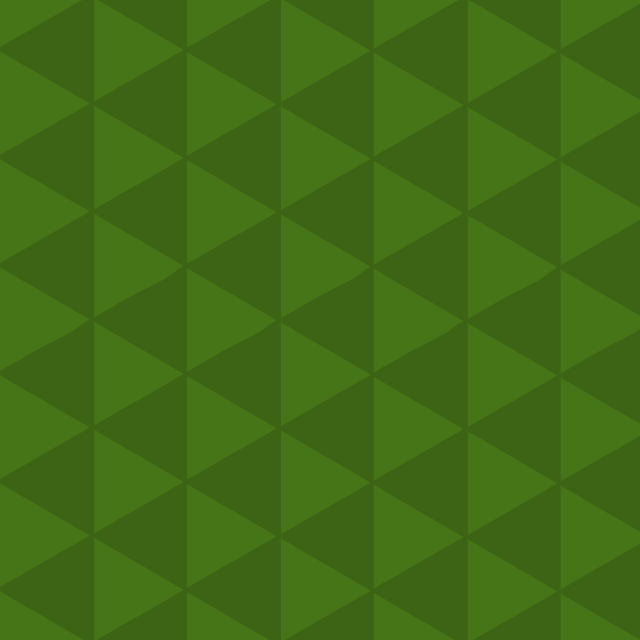
Give the GLSL for this pattern, as a Shadertoy shader.

```glsl
// Tiling of green equilateral triangles: light ones point right on a darker ground.

const vec3 DARK_GREEN = vec3(0.237, 0.392, 0.078);
const vec3 LIGHT_GREEN = vec3(0.271, 0.457, 0.091);

const float SIDE = 0.16875;        // vertical repeat
const float COLUMN = 0.1460;       // horizontal repeat
const float FILL = 0.96;           // light triangle side relative to the repeat
const float FIRST_VERTEX = 0.0768; // offset from the top edge
const float DRIFT = 0.0042;        // slight downward slope of the rows
const float ODD_SHIFT = 0.0010;    // sideways offset of odd columns

// Signed distance to a right-pointing triangle with its base on x = 0 and a blunt tip.
float triangleDistance(vec2 p, float side) {
    float slant = dot(vec2(p.x, abs(p.y)), vec2(0.5, 0.8660254)) - 0.4330127 * side;
    float tip = p.x - 0.8660254 * side + 0.0018;
    return max(max(-p.x, slant), tip);
}

// Swelling of the lower edge near the tip, t runs from base to tip.
float edgeBump(float t, float height) {
    return height * smoothstep(0.35, 0.78, t) * (1.0 - smoothstep(0.78, 0.92, t));
}

// Signed distance to the light triangles, y pointing down.
float patternDistance(vec2 p) {
    // Column cells start just left of each base so its edge can be smoothed
    float column = floor(p.x / COLUMN + 0.015);
    float odd = mod(column, 2.0);
    float x = p.x - column * COLUMN - odd * ODD_SHIFT;

    // Every other column is lowered by half a repeat
    float v = (p.y - FIRST_VERTEX - DRIFT * p.x) / SIDE - 0.5 * odd;
    float row = floor(v);
    vec2 local = vec2(x, (v - row - 0.5) * SIDE);
    float d = triangleDistance(local, FILL * SIDE);

    // One row carries an uneven lower edge
    float uneven = step(abs(row + odd - 2.0), 0.5) * step(0.0, local.y);
    float bumped = d - uneven * edgeBump(x / COLUMN, 0.0024);
    return max(bumped, -x);
}

void mainImage(out vec4 fragColor, in vec2 fragCoord) {
    float pixel = 1.0 / iResolution.y;
    vec2 p = fragCoord * pixel;
    p.y = 1.0 - p.y;

    float light = clamp(0.5 - patternDistance(p) / pixel, 0.0, 1.0);
    fragColor = vec4(mix(DARK_GREEN, LIGHT_GREEN, light), 1.0);
}
```
